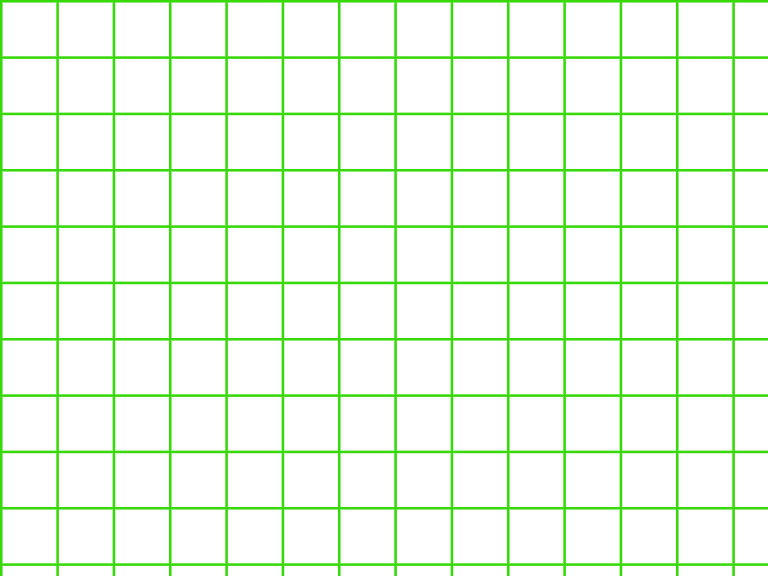
Reproduce this pattern procedurally as a Shadertoy shader.

```glsl
#define PITCH 0.0978
#define LINE_WIDTH 0.0045
#define LINE_OFFSET 0.0022
#define LINE_COLOR vec3(0.22, 0.85, 0.04)
#define PAPER_COLOR vec3(1.0)

// Distance to the nearest line centre on each axis
vec2 gridDistance(vec2 p) {
    return abs(fract(p / PITCH + 0.5) - 0.5) * PITCH;
}

void mainImage(out vec4 fragColor, in vec2 fragCoord) {
    // Height units, anchored at the top left corner
    vec2 p = vec2(fragCoord.x, iResolution.y - fragCoord.y) / iResolution.y;
    float pixel = 1.0 / iResolution.y;

    // Box-filtered coverage of the vertical and horizontal lines
    vec2 dist = gridDistance(p - LINE_OFFSET);
    vec2 coverage = clamp((0.5 * LINE_WIDTH - dist) / pixel + 0.5, 0.0, 1.0);
    float ink = max(coverage.x, coverage.y);

    fragColor = vec4(mix(PAPER_COLOR, LINE_COLOR, ink), 1.0);
}
```
